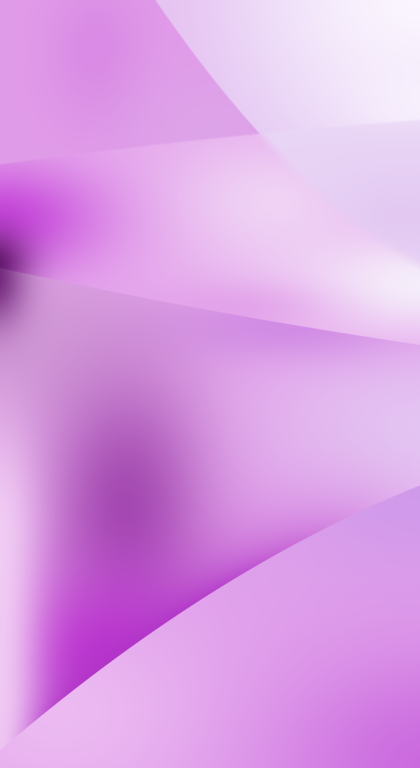
Write a Shadertoy shader that draws this background.

```glsl
#define ORCHID vec3(0.88, 0.61, 0.91)
#define PINK vec3(0.93, 0.74, 0.95)
#define LAVENDER vec3(0.89, 0.78, 0.95)
#define PEARL vec3(0.98, 0.96, 0.995)
#define VIOLET vec3(0.80, 0.52, 0.89)
#define MAGENTA vec3(0.74, 0.19, 0.82)
#define PLUM vec3(0.64, 0.29, 0.69)
#define SHADOW vec3(0.38, 0.08, 0.42)
#define DUSTY vec3(0.82, 0.61, 0.84)
#define EDGE_SOFTNESS 0.0012

// Tint a colour with an elliptical Gaussian glow
vec3 glow(vec3 base, vec3 tint, vec2 p, vec2 center, vec2 radius, float amount) {
    vec2 q = (p - center) / radius;
    return mix(base, tint, amount * exp(-dot(q, q)));
}

// Height of a curved fold: a quadratic in x
float fold(float x, float start, float slope, float bend) {
    return start + x * (slope + x * bend);
}

// Antialiased mask, one above the fold
float above(float height) {
    float w = max(EDGE_SOFTNESS, 0.75 / iResolution.y);
    return smoothstep(-w, w, height);
}

vec3 upperLeft(vec2 p) {
    vec3 c = ORCHID;
    c = glow(c, vec3(0.84, 0.51, 0.89), p, vec2(0.23, 0.93), vec2(0.12, 0.10), 0.7);
    return glow(c, vec3(0.86, 0.65, 0.91), p, vec2(0.50, 0.83), vec2(0.22, 0.08), 0.7);
}

vec3 upperRight(vec2 p) {
    vec3 c = mix(vec3(0.89, 0.74, 0.94), LAVENDER, smoothstep(0.4, 0.7, p.x));
    c = glow(c, PEARL, p, vec2(1.0, 1.0), vec2(0.42, 0.16), 1.0);
    return glow(c, PEARL, p, vec2(1.05, 0.86), vec2(0.25, 0.07), 0.8);
}

vec3 rightPetal(vec2 p) {
    vec3 c = glow(vec3(0.91, 0.83, 0.96), PEARL, p, vec2(1.0, 0.86), vec2(0.3, 0.025), 0.5);
    return glow(c, vec3(0.88, 0.77, 0.94), p, vec2(0.96, 0.72), vec2(0.2, 0.06), 0.7);
}

vec3 middleBand(vec2 p) {
    vec3 c = mix(ORCHID, PINK, 0.35);
    c = glow(c, vec3(0.94, 0.84, 0.96), p, vec2(0.65, 0.74), vec2(0.27, 0.09), 0.9);
    c = glow(c, vec3(0.96, 0.93, 0.98), p, vec2(1.0, 0.63), vec2(0.34, 0.07), 1.0);
    c = glow(c, ORCHID, p, vec2(0.56, 0.60), vec2(0.22, 0.035), 0.7);
    c = glow(c, vec3(0.78, 0.28, 0.86), p, vec2(0.0, 0.715), vec2(0.24, 0.07), 1.0);
    return glow(c, SHADOW, p, vec2(-0.02, 0.655), vec2(0.09, 0.045), 1.0);
}

vec3 lowerVeil(vec2 p, float height) {
    vec3 c = mix(ORCHID, PINK, 0.3);
    c = glow(c, LAVENDER, p, vec2(1.0, 0.44), vec2(0.38, 0.12), 0.9);
    c = glow(c, VIOLET, p, vec2(0.68, 0.575), vec2(0.30, 0.045), 0.8);
    c = glow(c, DUSTY, p, vec2(0.08, 0.55), vec2(0.30, 0.14), 0.9);
    c = glow(c, PLUM, p, vec2(0.30, 0.34), vec2(0.19, 0.17), 1.0);
    c = glow(c, MAGENTA, p, vec2(0.25, 0.14), vec2(0.24, 0.12), 0.95);
    // Contact shade just over the lower arc
    float shade = exp(-max(height, 0.0) / 0.045) * (1.0 - smoothstep(0.4, 1.05, p.x));
    c = mix(c, vec3(0.69, 0.20, 0.78), 0.9 * shade);
    // Pale rim along the left side
    float rim = exp(-p.x * p.x / 0.0081) * (1.0 - smoothstep(0.30, 0.54, p.y));
    c = mix(c, vec3(0.95, 0.82, 0.96), 0.9 * rim);
    return glow(c, SHADOW, p, vec2(-0.02, 0.64), vec2(0.08, 0.065), 0.9);
}

vec3 lowerPetal(vec2 p) {
    vec3 c = glow(vec3(0.88, 0.63, 0.92), PINK, p, vec2(0.15, 0.07), vec2(0.38, 0.13), 0.9);
    c = glow(c, vec3(0.81, 0.60, 0.92), p, vec2(1.0, 0.36), vec2(0.35, 0.11), 0.9);
    return glow(c, vec3(0.79, 0.40, 0.87), p, vec2(1.05, 0.0), vec2(0.40, 0.15), 0.95);
}

void mainImage(out vec4 fragColor, in vec2 fragCoord) {
    vec2 p = fragCoord / iResolution.xy;

    // Signed heights over the four folds
    float topFold = p.y - fold(p.x, 0.786, 0.075, -0.017);
    float middleFold = p.y - fold(p.x, 0.651, -0.12, 0.02);
    float lowerArc = p.y - fold(p.x, 0.023, 0.47, -0.125);
    float diagonal = p.y - fold(p.x - 0.37, 1.0, -0.80, 0.40);

    // Stack the sheets from top to bottom
    float rightSide = above(diagonal * 0.5);
    vec3 upper = mix(upperLeft(p), upperRight(p), rightSide);
    vec3 band = mix(middleBand(p), rightPetal(p), smoothstep(-0.012, 0.012, diagonal));
    vec3 color = mix(band, upper, above(topFold * 0.6));
    color = mix(lowerVeil(p, lowerArc), color, above(middleFold));
    color = mix(lowerPetal(p), color, above(lowerArc));

    fragColor = vec4(color, 1.0);
}
```
